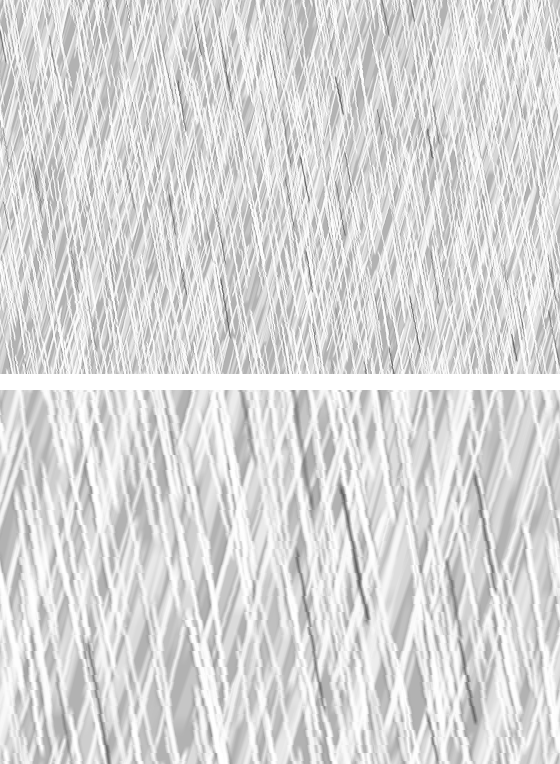
Top, the full canvas; bottom, a detail of the centre.
Write a Shadertoy shader that draws this texture.

```glsl
struct Stroke {
    vec2 cell;      // column width, row height
    float lean;     // sideways shift per unit of height
    float spread;   // variation of the lean
    vec2 halfWidth; // thinnest, widest
    vec2 opacity;   // faintest, strongest
    float ink;      // grey level of the stroke
    float shade;    // strength of the dark edge
    float jag;      // roughness of the outline
    float presence; // share of cells in use
};

const float GROUND = 0.70;
const float EDGE_INK = 0.45;
const float SOFTNESS = 0.0028;
const float JAG_STEP = 0.007;
const vec2 CLUMP_SIZE = vec2(0.13, 0.26);
const vec2 CLUMP_RANGE = vec2(0.40, 1.50);
const int PALE_LAYERS = 8;
const int CRISP_LAYERS = 5;
const int DARK_LAYERS = 2;

const Stroke PALE = Stroke(vec2(0.034, 0.42), 0.28, 0.08,
    vec2(0.0020, 0.0080), vec2(0.15, 0.62), 0.97, 0.0, 0.0, 0.85);
const Stroke FINE = Stroke(vec2(0.030, 0.30), 0.25, 0.12,
    vec2(0.0015, 0.0030), vec2(0.55, 1.0), 0.99, 0.25, 0.0010, 0.75);
const Stroke CRISP = Stroke(vec2(0.026, 0.27), -0.17, 0.10,
    vec2(0.0016, 0.0028), vec2(0.70, 1.0), 1.0, 0.40, 0.0022, 0.82);
const Stroke DARK = Stroke(vec2(0.060, 0.18), -0.17, 0.06,
    vec2(0.0010, 0.0020), vec2(0.25, 0.75), 0.25, 0.0, 0.0016, 0.26);

float hash(vec2 p) {
    return fract(sin(dot(p, vec2(127.1, 311.7))) * 43758.5453);
}

float valueNoise(vec2 p) {
    vec2 i = floor(p);
    vec2 f = smoothstep(0.0, 1.0, fract(p));
    vec2 e = vec2(0.0, 1.0);
    return mix(mix(hash(i), hash(i + e.yx), f.x),
               mix(hash(i + e.xy), hash(i + e.yy), f.x), f.y);
}

// Soft-edged band around zero
float band(float d, float halfWidth) {
    return clamp((halfWidth - abs(d)) / SOFTNESS + 0.5, 0.0, 1.0);
}

// Paints one sheared grid of strokes, one per cell, over the tone
float paintLayer(float tone, vec2 uv, Stroke s, float seed) {
    float lean = s.lean + s.spread * (hash(vec2(seed, 3.7)) - 0.5);
    float shift = hash(vec2(seed, 8.1));
    float x = uv.x - lean * uv.y + shift;
    float column = floor(x / s.cell.x);

    for (int i = -1; i <= 1; i++) {
        float c = column + float(i);
        float rowShift = hash(vec2(c, seed));
        float y = uv.y / s.cell.y + rowShift;
        vec2 id = vec2(c + seed * 17.3, floor(y) + seed * 5.9);

        // Position across and along the stroke
        float along = (fract(y) - 0.5) * s.cell.y;
        float centre = (c + hash(id + 1.73)) * s.cell.x;
        float tilt = s.spread * (hash(id + 2.57) - 0.5);
        float rough = hash(vec2(floor(uv.y / JAG_STEP), c + seed)) - 0.5;
        float across = x - centre - tilt * along + s.jag * rough;

        // Strokes gather in clumps shared by all layers
        float middleY = uv.y - along;
        vec2 middle = vec2(centre + lean * middleY - shift, middleY);
        float clump = mix(CLUMP_RANGE.x, CLUMP_RANGE.y,
                          valueNoise(middle / CLUMP_SIZE + 9.0));
        float present = step(hash(id + 0.31), s.presence * clump);

        // Shape with narrowing ends
        float halfLength = s.cell.y * mix(0.18, 0.48, hash(id + 3.91));
        float ends = clamp((halfLength - abs(along)) / (0.12 * halfLength), 0.0, 1.0);
        float w = mix(s.halfWidth.x, s.halfWidth.y, pow(hash(id + 4.43), 2.0));
        float strength = present * ends * mix(s.opacity.x, s.opacity.y, hash(id + 5.19));

        // Dark edge on one side, then the stroke itself
        float side = hash(id + 6.61) < 0.6 ? 1.0 : -1.0;
        float edge = band(across + side * (w + 0.0016), 0.0012);
        tone = mix(tone, EDGE_INK, edge * strength * s.shade * hash(id + 7.37));
        tone = mix(tone, s.ink, band(across, w) * strength);
    }
    return tone;
}

void mainImage(out vec4 fragColor, in vec2 fragCoord) {
    vec2 uv = fragCoord / iResolution.y;
    float tone = GROUND;

    // Broad translucent strokes leaning right
    for (int i = 0; i < PALE_LAYERS; i++)
        tone = paintLayer(tone, uv, PALE, float(i) + 1.0);

    // Fine white strokes, leaning left and now and then right
    for (int i = 0; i < CRISP_LAYERS; i++) {
        if (i % 2 == 0) tone = paintLayer(tone, uv, FINE, float(i) + 61.0);
        tone = paintLayer(tone, uv, CRISP, float(i) + 21.0);
    }

    // Sparse dark slivers
    for (int i = 0; i < DARK_LAYERS; i++)
        tone = paintLayer(tone, uv, DARK, float(i) + 41.0);

    fragColor = vec4(vec3(tone), 1.0);
}
```
